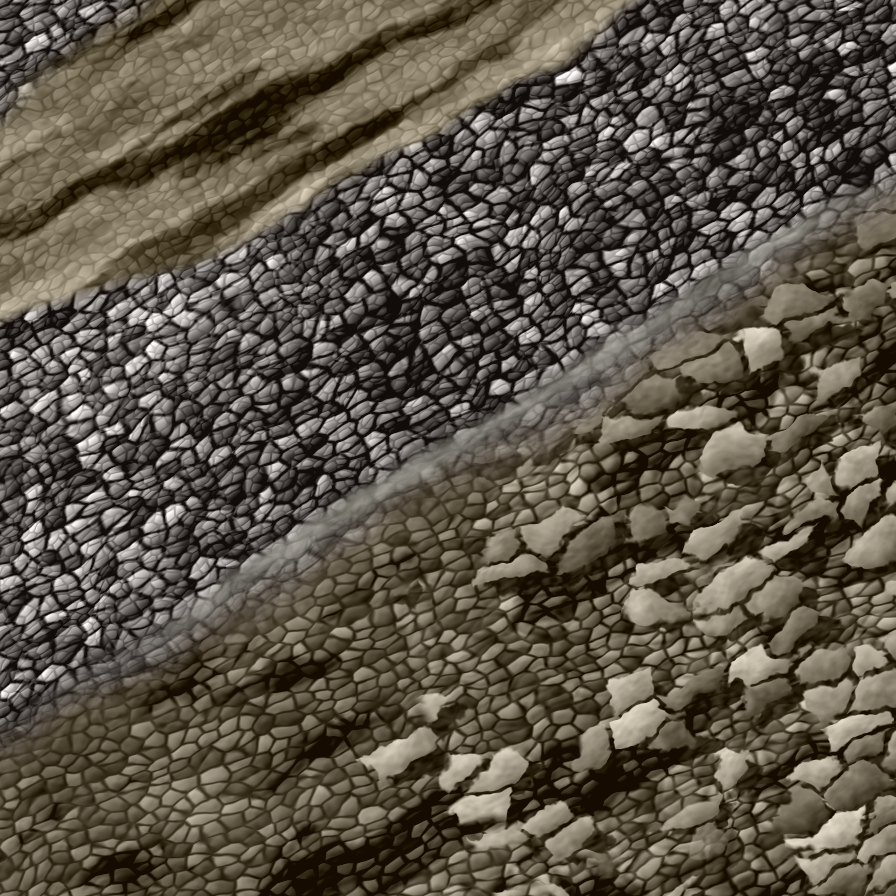
Write a Shadertoy shader that draws this texture.

```glsl
vec2 hash22(vec2 p) {
    vec3 a = fract(p.xyx * vec3(.1031, .1030, .0973));
    a += dot(a, a.yzx + 33.33);
    return fract((a.xx + a.yz) * a.zy);
}

float noise(vec2 p) {
    vec2 i = floor(p), f = fract(p);
    f = f * f * (3. - 2. * f);
    return mix(mix(hash22(i).x, hash22(i + vec2(1, 0)).x, f.x),
               mix(hash22(i + vec2(0, 1)).x, hash22(i + 1.).x, f.x), f.y);
}

float fbm(vec2 p) {
    float sum = 0., amp = .53;
    for (int i = 0; i < 4; i++) {
        sum += amp * noise(p);
        p = p * 2.03 + 17.3;
        amp *= .5;
    }
    return sum;
}

vec2 turn(vec2 p, float angle) {
    float c = cos(angle), s = sin(angle);
    return vec2(c * p.x + s * p.y, c * p.y - s * p.x);
}

// x: distance to the gap, y: random tone, zw: offset from the cell centre
vec4 cells(vec2 p) {
    vec2 base = floor(p), offset = vec2(0);
    float nearest = 9., second = 9., tone = 0.;
    for (int y = -1; y <= 1; y++)
    for (int x = -1; x <= 1; x++) {
        vec2 id = base + vec2(x, y);
        vec2 rnd = hash22(id);
        vec2 d = p - id - .1 - .8 * rnd;
        float dist = length(d);
        if (dist < nearest) {
            second = nearest;
            nearest = dist;
            offset = d;
            tone = hash22(id + 71.7).y;
        } else second = min(second, dist);
    }
    return vec4(second - nearest, tone, offset);
}

// Brightness of packed fragments, lit from above, centred near zero
float rubble(vec2 p) {
    vec4 c = cells(p);
    float face = (c.y - .5) * .52 + dot(c.zw, vec2(-.16, .36)) + .07;
    return mix(-.33, face, smoothstep(0., .32, c.x));
}

float stoneCover(vec4 cell, float density) {
    return smoothstep(.06, .2, cell.x) * smoothstep(0., .06, density - cell.y);
}

void mainImage(out vec4 fragColor, in vec2 fragCoord) {
    vec2 uv = fragCoord / iResolution.xy;
    vec2 w = uv + .022 * (vec2(fbm(uv * 14.), fbm(uv * 14. + 40.)) - .5);
    vec2 steep = turn(w, .54), flatter = turn(w, .4);
    float patches = fbm(steep * vec2(5, 9) + 3.) - .5;
    float grain = noise(steep * vec2(130, 210)) - .5;

    // Boundaries of the slopes
    float scree = w.y - .64 - .28 * w.x - .3 * w.x * w.x;
    float ridge = w.y - .185 - .625 * w.x;
    float sandMask = smoothstep(-.008, .012, scree + .03 * patches);
    sandMask *= 1. - smoothstep(-.03, .04, w.y - .89 - .7 * w.x + .15 * patches);
    float earthMask = smoothstep(.0, -.07, ridge + .08 * patches);

    // Grey scree
    float greyLight = .39 + rubble(steep * vec2(36, 66))
        + .4 * rubble(steep * vec2(67, 118) + 9.) + .35 * patches;

    // Sandy face with dark gullies
    float gully = fbm(steep * vec2(4.5, 27) + 5.);
    float sandLight = .47 + .4 * (fbm(steep * vec2(9, 48)) - .5)
        - .33 * smoothstep(.53, .68, gully)
        + .22 * rubble(steep * vec2(55, 100))
        + .15 * smoothstep(.05, .01, scree);

    // Brown earth with clefts
    float cleft = fbm(steep * vec2(7, 24) + 31.);
    float coarse = smoothstep(.2, .8, w.x + .5 * patches);
    float earthLight = .365 + mix(.55, .68, coarse) * rubble(flatter * vec2(42, 76))
        + .3 * coarse * rubble(flatter * vec2(21, 43) + 6.)
        - .28 * smoothstep(.54, .7, cleft) + .3 * patches;

    // Scattered slabs and their shadows
    vec2 slabPos = flatter * vec2(15, 30) + .7 * vec2(fbm(w * 32.), fbm(w * 32. + 8.));
    float density = .62 * coarse * smoothstep(.32, .62, fbm(w * 5. + 11.) + .12 * w.x);
    vec4 slab = cells(slabPos);
    float shadow = stoneCover(cells(slabPos + vec2(-.2, .5)), density);
    earthLight = mix(earthLight, .08 + .1 * grain, .8 * shadow);
    float slabLight = .49 + .3 * hash22(vec2(slab.y * 91., 4)).x - .12 * coarse
        + dot(slab.zw, vec2(-.1, .3)) + .2 * (fbm(steep * vec2(45, 80)) - .5);
    earthLight = mix(earthLight, slabLight, stoneCover(slab, density));

    // Combine the slopes
    float light = mix(greyLight, earthLight, earthMask);
    vec3 tint = mix(vec3(.022, 0, -.008), vec3(.038, 0, -.068), earthMask);
    light = mix(light, sandLight, sandMask);
    tint = mix(tint, vec3(.04, 0, -.09), sandMask);

    // Smooth strip and pale ridge
    float strip = smoothstep(-.1, -.04, ridge) * smoothstep(.015, -.01, ridge);
    light = mix(light, .36 + .35 * (light - .36), .65 * strip);
    float pale = exp(-pow(ridge / .016, 2.)) * smoothstep(.04, .3, w.x)
        * smoothstep(1., .88, w.x);
    float paleLight = .51 + .5 * (fbm(steep * vec2(22, 75)) - .5);
    light = mix(light, paleLight, .85 * pale);
    tint = mix(tint, vec3(.005, 0, -.04), .7 * pale);

    light += .09 * grain;
    fragColor = vec4(clamp(max(light, .045) + tint, 0., 1.), 1);
}
```
